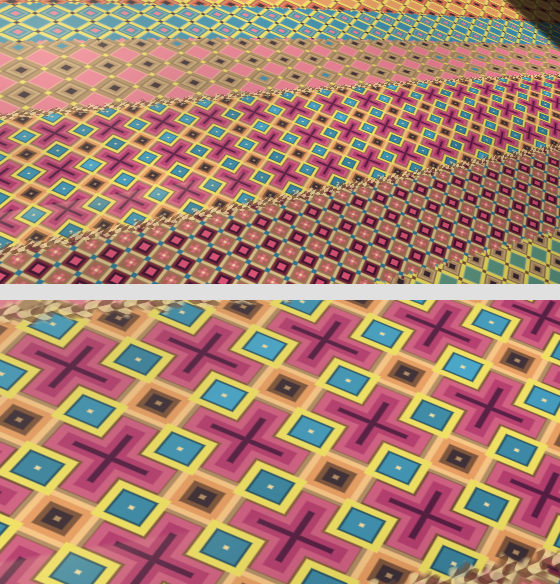
Top, the full canvas; bottom, a detail of the centre.
This pattern is drawn by a Shadertoy shader. Its source:

```glsl
// Patterned cloth lying in perspective: six bands of diamond lattices, the widest
// with crosses between blue and orange diamonds. A projective map gives cloth
// coordinates; each band is painted from repeated diamond distances, then lit.

#define TAN    vec3(0.68, 0.53, 0.37)
#define CREAM  vec3(0.94, 0.85, 0.62)
#define BROWN  vec3(0.47, 0.30, 0.20)
#define MAROON vec3(0.45, 0.12, 0.23)
#define PINK   vec3(0.91, 0.47, 0.56)
#define DARK   vec3(0.20, 0.14, 0.18)
#define BLUE   vec3(0.20, 0.53, 0.66)
#define YELLOW vec3(0.93, 0.87, 0.36)
#define ORANGE vec3(0.90, 0.60, 0.36)
#define BEND   0.067
#define RAGGED 0.04
#define GLOW   0.34

float hash(vec2 p) {
    return fract(sin(dot(p, vec2(41.3, 289.1))) * 4375.5);
}

// Diamond distance to the nearest point of a unit lattice shifted by c
float diamond(vec2 p, vec2 c) {
    vec2 q = abs(fract(p - c + 0.5) - 0.5);
    return q.x + q.y;
}

// Diamond distance to the nearest middle of a cell edge
float crossing(vec2 p) {
    return min(diamond(p, vec2(0.5, 0.0)), diamond(p, vec2(0.0, 0.5)));
}

float plus(vec2 r, float len, float halfWidth) {
    return min(max(r.x - len, r.y - halfWidth), max(r.y - len, r.x - halfWidth));
}

void paint(inout vec3 c, float d, float radius, vec3 ink, float w) {
    c = mix(ink, c, smoothstep(radius - w, radius + w, d));
}

// Perspective: solve for the cloth position under a view point (y downwards)
vec2 clothPosition(vec2 v) {
    v.y -= BEND * v.x * v.x / 3.2 * (1.0 - smoothstep(0.12, 0.36, v.y));
    mat2 m = mat2(0.2162 - 0.0454 * v.x, -0.0005 - 0.0454 * v.y,
                  0.0090 + 0.0550 * v.x, 0.0936 + 0.0550 * v.y);
    return inverse(m) * (v - vec2(0.193, 0.469));
}

// Magenta crosses, with blue diamonds on the edges and orange on the corners
vec3 crossBand(vec2 p, float w) {
    vec2 q = fract(p + 0.5) - 0.5;
    vec2 r = abs(vec2(q.x + q.y, q.x - q.y));
    vec3 c = BROWN * (0.9 + 0.25 * hash(floor(p + 0.5)));
    paint(c, plus(r, 0.62, 0.19), 0.0, vec3(0.80, 0.34, 0.49), w);
    paint(c, plus(r, 0.52, 0.11), 0.0, vec3(0.69, 0.20, 0.41), w);
    paint(c, plus(r, 0.40, 0.035), 0.0, vec3(0.30, 0.07, 0.23), w);
    float o = diamond(p, vec2(0.5));
    paint(c, o, 0.37, TAN, w);
    paint(c, o, 0.32, vec3(0.96, 0.76, 0.50), w);
    paint(c, o, 0.25, ORANGE, w);
    paint(c, o, 0.17, BROWN, w);
    paint(c, o, 0.11, DARK, w);
    paint(c, o, 0.03, TAN, w);
    float b = crossing(p);
    paint(c, b, 0.28, YELLOW, w);
    paint(c, b, 0.19, BLUE * 0.55, w);
    paint(c, b, 0.165, BLUE * (0.9 + 0.3 * hash(floor(p * 2.0 + 0.5))), w);
    paint(c, b, 0.025, CREAM, w);
    return c;
}

// Maroon squares and floral diamonds tied by blue knots
vec3 maroonBand(vec2 p, float w) {
    float m = diamond(p, vec2(0.0)), f = diamond(p, vec2(0.5));
    vec2 q = fract(p) - 0.5;
    vec2 r = abs(vec2(q.x + q.y, q.x - q.y));
    vec3 c = mix(CREAM, TAN, 0.35);
    paint(c, f, 0.42, TAN * 0.88, w);
    paint(c, f, 0.33, vec3(0.66, 0.38, 0.32), w);
    paint(c, plus(r, 0.25, 0.08), 0.0, vec3(0.86, 0.43, 0.48), w);
    paint(c, f, 0.06, CREAM, w);
    paint(c, m, 0.43, BROWN, w);
    paint(c, m, 0.38, MAROON, w);
    paint(c, m, 0.29, DARK * vec3(1.1, 0.4, 0.9), w);
    paint(c, m, 0.18, vec3(0.85, 0.30, 0.45), w);
    paint(c, crossing(p), 0.12, BLUE * 0.85, w);
    return c;
}

// Two alternating concentric diamonds on a line lattice
vec3 lattice(vec2 p, float w, vec3 line, vec3 inkA, vec3 inkB, vec3 core, vec3 knot) {
    float a = diamond(p, vec2(0.0)), b = diamond(p, vec2(0.5));
    vec3 c = line;
    paint(c, a, 0.41, mix(inkA, CREAM, 0.5), w);
    paint(c, a, 0.36, inkA, w);
    paint(c, b, 0.41, inkB * 0.8, w);
    paint(c, b, 0.35, mix(inkB, CREAM, 0.35), w);
    paint(c, b, 0.25, inkB, w);
    paint(c, b, 0.14, core, w);
    paint(c, crossing(p), 0.085, knot, w);
    return c;
}

void mainImage(out vec4 fragColor, in vec2 fragCoord) {
    vec2 v = fragCoord / iResolution.y;
    v.y = 1.0 - v.y;
    vec2 p = clothPosition(v);
    float w = 0.75 * max(length(dFdx(p)), length(dFdy(p))) + 0.006;

    // Bands, from the far edge to the near one, with ragged borders
    float jag = RAGGED * (sin(p.x * 19.0) + 0.7 * sin(p.x * 43.0 + 2.0));
    float row = p.y + jag;
    vec3 core = mix(DARK, BLUE, step(0.6, hash(floor(p / 0.85))));
    vec3 c = lattice(p / 0.9, w * 1.1, YELLOW, ORANGE, vec3(0.80, 0.33, 0.24), DARK, BROWN);
    c = mix(c, lattice(p / 0.8, w * 1.25, YELLOW, BLUE, BLUE, PINK, DARK), smoothstep(-w, w, row + 4.85));
    c = mix(c, lattice(p / 0.85, w * 1.2, TAN, PINK, TAN, core, YELLOW), smoothstep(-w, w, row + 3.2));
    c = mix(c, crossBand(p, w), smoothstep(-w, w, row + 0.65));
    c = mix(c, maroonBand(p / 0.52, w * 1.9), smoothstep(-w, w, row - 2.65));
    c = mix(c, lattice(p / 0.6, w * 1.7, YELLOW, vec3(0.35, 0.58, 0.50), TAN, DARK, BROWN),
            smoothstep(-w, w, row - 5.0));

    // Broken flecks along the borders of the cross band
    float border = min(abs(row + 0.65), abs(row - 2.65));
    float fleck = sin(p.x * 31.0 + 2.0 * sin(p.y * 17.0)) * sin(p.y * 37.0 + p.x * 9.0);
    vec3 fleckInk = mix(BROWN, CREAM, smoothstep(-0.2, 0.2, fleck));
    c = mix(c, fleckInk, 0.75 * (1.0 - smoothstep(0.05, 0.13, border)));

    // Uneven print, glow at the far left, gloss fold and dark far corner
    c *= 0.97 + 0.05 * sin(v.x * 5.0 + 3.0 * v.y) * sin(v.y * 9.0 - v.x * 2.0);
    c = mix(c, vec3(1.0, 0.95, 0.80), GLOW * exp(-1.6 * length((v - vec2(0.15, 0.1)) * vec2(0.8, 1.5))));
    float fold = v.y - 0.75 + 0.165 * v.x;
    float gloss = smoothstep(-0.004, 0.004, fold) * exp(-14.0 * max(fold, 0.0));
    c = mix(c, CREAM, 0.28 * gloss * (1.0 - smoothstep(0.5, 1.1, v.x)));
    c *= 1.0 - 0.14 * smoothstep(1.0, 1.95, v.x) * smoothstep(0.2, 0.9, v.y);
    c *= mix(0.3, 1.0, smoothstep(-0.015, 0.015, v.y - 0.9 * (v.x - 1.778)));
    fragColor = vec4(clamp(c, 0.0, 1.0), 1.0);
}
```
